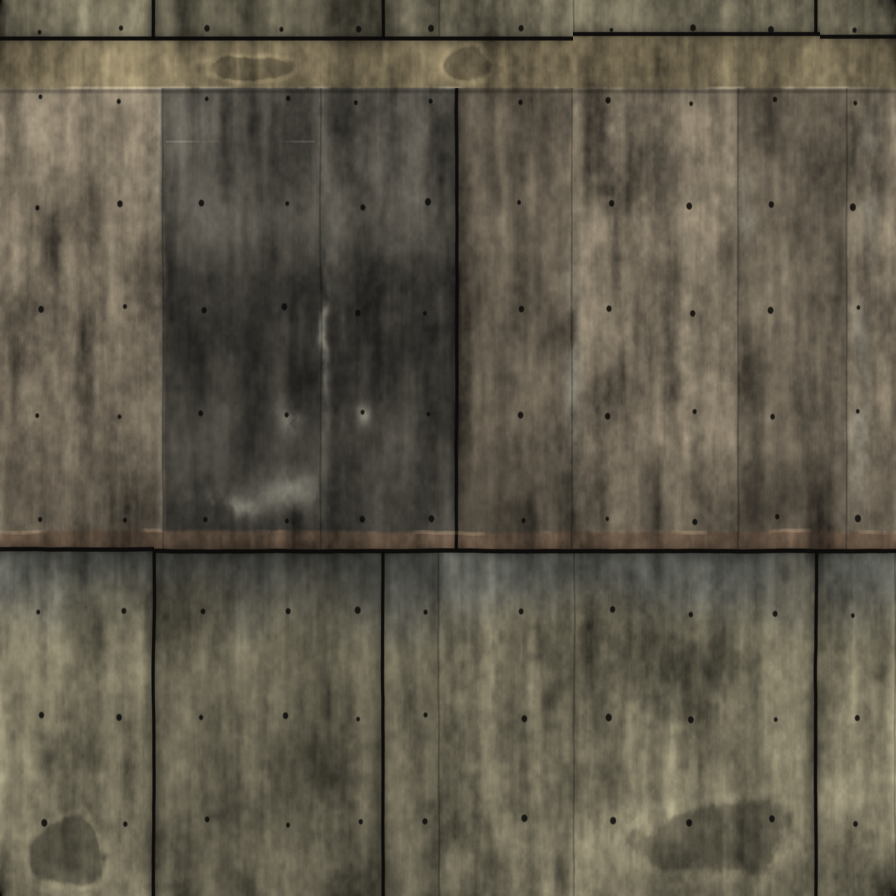
Reproduce this texture procedurally as a Shadertoy shader.

```glsl
// Weathered concrete wall: stained cast panels, dark seams, a ledge and rows of nail holes.

const vec3 SEAM = vec3(0.045, 0.04, 0.035);
const vec3 CHALK = vec3(0.54, 0.53, 0.48);
const vec3 BROWN = vec3(1.09, 1.0, 0.85);
const vec3 OLIVE = vec3(1.06, 1.01, 0.83);
const vec3 OCHRE = vec3(1.11, 1.01, 0.78);
const vec3 RUST = vec3(1.22, 1.0, 0.8);
const vec3 SLATE = vec3(0.98, 1.0, 0.98);

const float TOP_SEAM = 0.959, LIP = 0.902, LEDGE = 0.407, MID_SEAM = 0.385;

// Board edges from left to right and the brightness between them
const float UPPER_EDGES[6] = float[6](0.182, 0.358, 0.51, 0.638, 0.824, 0.945);
const float UPPER_TONES[7] = float[7](0.395, 0.205, 0.22, 0.305, 0.405, 0.33, 0.385);
const float LOWER_EDGES[6] = float[6](0.172, 0.428, 0.49, 0.641, 0.911, 1.0);
const float LOWER_TONES[7] = float[7](0.36, 0.315, 0.325, 0.375, 0.38, 0.4, 0.4);

// Chalky smears and damp stains: centre, radii
const vec4 SMEARS[9] = vec4[9](
    vec4(0.326, 0.535, 0.012, 0.02), vec4(0.408, 0.538, 0.008, 0.012),
    vec4(0.26, 0.436, 0.04, 0.015), vec4(0.325, 0.454, 0.033, 0.018),
    vec4(0.363, 0.62, 0.005, 0.1), vec4(0.833, 0.765, 0.01, 0.035),
    vec4(0.972, 0.8, 0.01, 0.06), vec4(0.96, 0.56, 0.01, 0.1),
    vec4(0.641, 0.58, 0.008, 0.1));
const vec4 STAINS[4] = vec4[4](
    vec4(0.79, 0.065, 0.095, 0.042), vec4(0.07, 0.045, 0.04, 0.035),
    vec4(0.27, 0.925, 0.045, 0.014), vec4(0.515, 0.928, 0.022, 0.018));

float hash(vec2 p) {
    vec3 q = fract(p.xyx * 0.1031);
    q += dot(q, q.yzx + 33.33);
    return fract((q.x + q.y) * q.z);
}

// Value noise that wraps after a whole number of cells
float noise(vec2 uv, vec2 cells) {
    vec2 p = uv * cells, i = floor(p), f = fract(p);
    f = f * f * (3.0 - 2.0 * f);
    vec2 a = mod(i, cells), b = mod(i + 1.0, cells);
    return mix(mix(hash(a), hash(vec2(b.x, a.y)), f.x),
               mix(hash(vec2(a.x, b.y)), hash(b), f.x), f.y);
}

float fbm(vec2 uv, vec2 cells) {
    float sum = 0.0, amp = 0.516;
    for (int i = 0; i < 5; i++) {
        sum += amp * noise(uv, cells);
        cells *= 2.0;
        amp *= 0.5;
    }
    return sum;
}

float stroke(float d, float halfWidth, float aa) {
    return 1.0 - smoothstep(halfWidth - aa, halfWidth + aa, abs(d));
}

float boardTone(float x, float edges[6], float tones[7], float blur) {
    float tone = tones[0];
    for (int i = 0; i < 6; i++)
        tone = mix(tone, tones[i + 1], smoothstep(-blur, blur, x - edges[i]));
    return tone;
}

// Darkens a soft halo and draws the open gap itself
vec3 cutSeam(vec3 col, float d, float halfWidth, float aa) {
    col *= 1.0 - 0.35 * exp(-abs(d) / 0.006);
    return mix(col, SEAM, 0.95 * stroke(d, halfWidth, aa));
}

float nailHoles(vec2 p, float top, float pitch, float rows, float aa) {
    float column = floor(p.x * 11.0);
    float row = clamp(round((top - p.y) / pitch), 0.0, rows - 1.0);
    vec2 id = vec2(column, row + top * 50.0);
    vec2 jitter = (vec2(hash(id), hash(id + 7.3)) - 0.5) * 0.008;
    float lean = -0.022 * exp(-(column - 5.0) * (column - 5.0));
    vec2 centre = vec2((column + 0.5) / 11.0 + lean, top - row * pitch) + jitter;
    float radius = mix(0.0019, 0.0034, hash(id + 3.1));
    return 1.0 - smoothstep(radius - aa, radius + aa, length((p - centre) * vec2(1.0, 0.8)));
}

void mainImage(out vec4 fragColor, in vec2 fragCoord) {
    vec2 uv = fragCoord / iResolution.xy;
    float aa = 1.0 / min(iResolution.x, iResolution.y);
    float mottle = fbm(uv, vec2(9.0, 8.0)), grain = fbm(uv, vec2(64.0, 7.0));
    float grit = fbm(uv, vec2(120.0, 90.0)), blotch = fbm(uv + 0.37, vec2(28.0, 17.0));
    vec2 p = uv + (vec2(blotch, mottle) - 0.5) * 0.012;
    float topSeam = TOP_SEAM - 0.002 + 0.005 * step(0.64, uv.x) - 0.003 * step(0.915, uv.x);
    float midSeam = MID_SEAM + 0.002 * step(uv.x, 0.172) + 0.002 * (blotch - 0.5);
    float wrapY = uv.y > topSeam ? uv.y - 1.0 : uv.y;
    bool upper = wrapY > midSeam;

    // Base tone of each row, the lip above and the ledge below
    float tone = boardTone(p.x, LOWER_EDGES, LOWER_TONES, 0.003);
    float damp = smoothstep(0.29, 0.385, wrapY + (mottle - 0.5) * 0.12);
    vec3 col = tone * (1.0 - 0.25 * damp) * mix(OLIVE, SLATE, 0.7 * damp);
    if (upper) {
        tone = boardTone(p.x, UPPER_EDGES, UPPER_TONES, 0.004);
        float soot = smoothstep(0.17, 0.19, p.x) * (1.0 - step(0.51, uv.x));
        tone += soot * 0.07 * smoothstep(0.6, 0.88, p.y);
        tone *= 1.0 - 0.18 * (1.0 - soot) * smoothstep(0.53, 0.43, p.y);
        col = tone * mix(BROWN, SLATE, 0.4 * soot);
        col = mix(col, 0.385 * OCHRE, smoothstep(-aa, aa, uv.y - LIP));
        col = mix(col, 0.29 * RUST, 0.85 * smoothstep(0.003, -0.003, p.y - LEDGE));
    }

    // Surface wear
    float wear = (mottle - 0.5) * 0.8 + (grain - 0.5) * 0.85 + (blotch - 0.5) * 0.6 + (grit - 0.5) * 0.4;
    col *= 1.02 + wear;
    for (int i = 0; i < 4; i++) {
        float r = length((p - STAINS[i].xy) / STAINS[i].zw) + (blotch - 0.5) * 1.2;
        col *= 1.0 - 0.2 * smoothstep(1.05, 0.85, r) + 0.12 * exp(-pow((r - 1.15) * 6.0, 2.0));
    }
    for (int i = 0; i < 9; i++) {
        vec2 q = (p - SMEARS[i].xy) / SMEARS[i].zw;
        col = mix(col, CHALK * (0.8 + 0.4 * grit), 0.8 * exp(-dot(q, q)) * smoothstep(0.32, 0.62, blotch));
    }

    // Faint joints, pale arrises, then open seams
    for (int i = 0; i < 6; i++) {
        float d = uv.x - (upper ? UPPER_EDGES[i] : LOWER_EDGES[i]) + (mottle - 0.5) * 0.004;
        float joint = upper ? step(uv.y, LIP) : 1.0;
        col *= 1.0 - 0.25 * joint * stroke(d, 0.001, aa);
        bool open = upper ? i == 2 && uv.y < LIP : i != 2 && i != 3 && i != 5;
        if (open) col = cutSeam(col, d, 0.0018, aa);
    }
    float chipped = smoothstep(0.4, 0.6, blotch);
    col += 0.12 * chipped * stroke(uv.y - LIP, 0.0015, aa);
    col *= 1.0 - 0.22 * stroke(uv.y - LIP + 0.004, 0.002, 0.002);
    if (upper) col += 0.1 * chipped * RUST * stroke(p.y - LEDGE, 0.002, aa);
    float scratch = step(0.185, uv.x) * step(uv.x, 0.352);
    col += 0.09 * scratch * chipped * stroke(uv.y - 0.842, 0.001, aa);
    col = cutSeam(col, uv.y - topSeam, 0.0022, aa);
    col = cutSeam(col, uv.y - midSeam, 0.0024, aa);

    // Nail holes
    float holes = upper ? nailHoles(uv, 0.888, 0.117, 5.0, aa)
                        : nailHoles(vec2(uv.x, wrapY), 0.316, 0.1165, 4.0, aa);
    col = mix(col, SEAM, 0.85 * holes);
    fragColor = vec4(clamp(col, 0.0, 1.0), 1.0);
}
```
